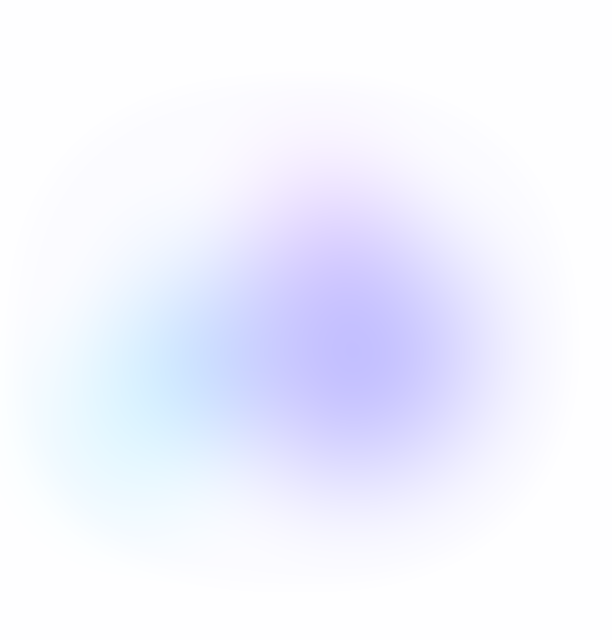
Give the GLSL for this background, as a WebGL 2 fragment shader.

```glsl
#version 300 es
precision highp float;

uniform vec2 u_resolution;
out vec4 fragColor;

const vec2 CANVAS = vec2(0.957, 1.0);

// Light removed from white by each glow
const vec3 VIOLET_TINT = vec3(0.220, 0.235, 0.0);
const vec3 PINK_TINT = vec3(0.020, 0.055, 0.0);
const vec3 BLUE_TINT = vec3(0.090, 0.045, 0.0);
const vec3 CYAN_TINT = vec3(0.090, 0.015, 0.0);
const vec3 HALO_TINT = vec3(0.012, 0.012, 0.001);

// Soft elliptical falloff that reaches zero at its radius
float glow(vec2 p, vec2 center, vec2 radius) {
    vec2 q = (p - center) / radius;
    float f = max(1.0 - dot(q, q), 0.0);
    return f * f * f;
}

// Rounded superellipse with a feathered rim
float halo(vec2 p, vec2 center, vec2 radius, float feather) {
    vec2 q = pow(abs(p - center) / radius, vec2(2.4));
    float d = pow(q.x + q.y, 1.0 / 2.4);
    return 1.0 - smoothstep(1.0 - feather, 1.0 + feather, d);
}

void main() {
    vec2 p = gl_FragCoord.xy / u_resolution * CANVAS;

    // Broad, faint base
    vec3 tint = HALO_TINT * halo(p, vec2(0.456, 0.479), vec2(0.436, 0.397), 0.08);

    // Overlapping colour glows
    tint += VIOLET_TINT * glow(p, vec2(0.553, 0.447), vec2(0.391));
    tint += PINK_TINT * glow(p, vec2(0.501, 0.674), vec2(0.260));
    tint += BLUE_TINT * glow(p, vec2(0.293, 0.479), vec2(0.247, 0.300));
    tint += CYAN_TINT * glow(p, vec2(0.215, 0.342), vec2(0.300));

    fragColor = vec4(vec3(0.998, 0.998, 1.0) - tint, 1.0);
}
```
